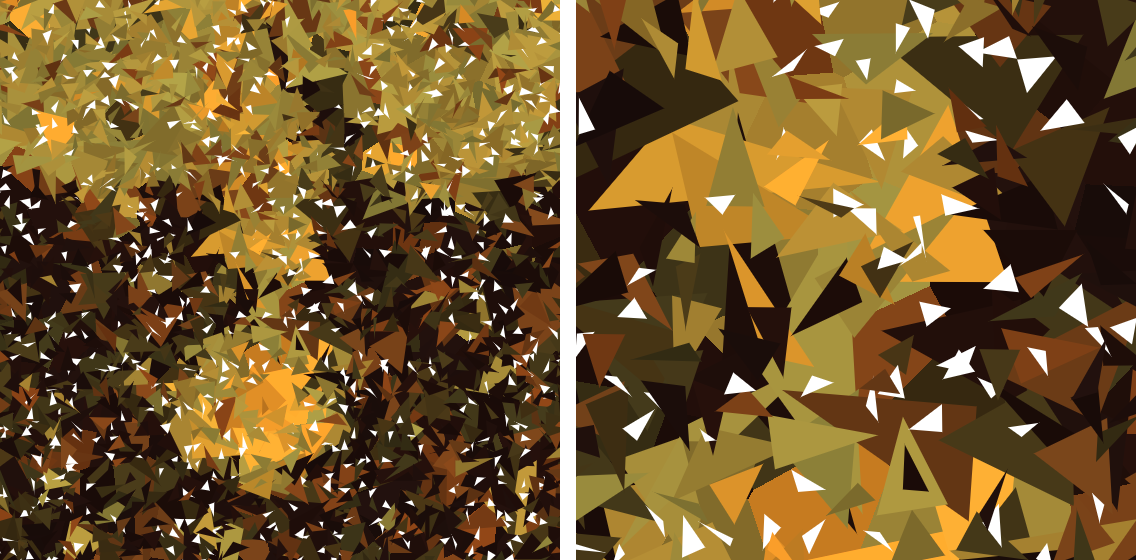
Left, the full canvas; right, a detail of the centre.
Write a WebGL 1 fragment shader that draws this background.

```glsl
precision highp float;
// Angular collage of overlapping shards: gold upper band, dark lower ground, amber glow, white flecks.

uniform vec2 u_resolution;

const vec3 GOLD  = vec3(0.62, 0.52, 0.21);
const vec3 DARK  = vec3(0.12, 0.055, 0.04);
const vec3 OLIVE = vec3(0.25, 0.20, 0.085);
const vec3 RUST  = vec3(0.46, 0.24, 0.085);
const vec3 AMBER = vec3(0.87, 0.59, 0.17);
const vec3 WHITE = vec3(1.0);

const int   LAYERS       = 7;
const float COARSE_CELLS = 7.5;   // shard cells across the canvas, first layer
const float REFINE       = 1.3;   // cell count growth per layer
const float FLECK_CELLS  = 40.0;
const float FLECK_SIZE   = 0.62;
const float FLECK_CHANCE = 0.34;
const float EDGE_JITTER  = 0.07;  // raggedness of the colour regions
const vec2  GLOW_CENTER  = vec2(0.46, 0.27);

vec4 hash4(vec2 cell, float seed) {
  vec4 q = fract((cell.xyxy + seed * 17.3) * vec4(0.1031, 0.1030, 0.0973, 0.1099));
  q += dot(q, q.wzxy + 33.33);
  return fract((q.xxyz + q.yzzw) * q.zywx);
}

// Positive inside the box, negative outside.
float insideBox(vec2 p, vec2 halfSize) {
  vec2 d = halfSize - abs(p);
  return min(d.x, d.y);
}

// Flat colour of a shard centred at p, chosen by region and random values.
vec3 shardColor(vec2 p, vec4 r) {
  float wobble = 0.018 * sin(p.x * 13.0 + 1.0) + 0.012 * sin(p.x * 29.0);
  float band = p.y - 0.665 - wobble;
  float notch = insideBox(p - vec2(0.615 - 0.3 * (p.y - 0.7), 0.69), vec2(0.06, 0.17));
  float column = insideBox(p - vec2(0.465, 0.61), vec2(0.075, 0.14));
  float light = max(min(band, -notch), column) + EDGE_JITTER * (r.x - 0.5);
  float glow = 0.125 - length((p - GLOW_CENTER) * vec2(0.85, 1.0)) + 0.03 * (r.x - 0.5);

  float warmth = exp(-pow((p.x - 0.42) * 9.0, 2.0));
  float pick = r.y;
  vec3 c;
  if (glow > 0.0) {
    c = pick < (glow > 0.035 ? 0.74 : 0.22) ? AMBER : (pick < 0.94 ? GOLD : RUST);
  } else if (light > 0.0) {
    float amberShare = 0.04 + 0.2 * warmth;
    c = pick < amberShare ? AMBER
      : pick < amberShare + 0.10 + 0.07 * warmth ? RUST
      : pick > 0.96 ? OLIVE : GOLD;
  } else {
    c = pick < 0.49 ? DARK : pick < 0.80 ? OLIVE : pick < 0.965 ? RUST : GOLD;
  }
  vec3 tint = 1.0 + vec3(0.12, -0.06, -0.25) * (r.w - 0.5);
  return c * tint * mix(0.78, 1.2, r.z);
}

// Signed distance to the line ab, scaled by the triangle's winding.
float edgeDistance(vec2 p, vec2 a, vec2 b, float winding) {
  vec2 e = b - a;
  return winding * ((p.x - a.x) * e.y - (p.y - a.y) * e.x) / max(length(e), 0.0001);
}

// Random triangle around the origin, within unit radius; negative inside.
float shard(vec2 p, vec4 r, vec4 s) {
  vec3 angle = vec3(0.0, 2.09, 4.19) + 1.5 * (r.xyz - 0.5) + 6.283 * r.w;
  vec3 radius = mix(vec3(0.5), vec3(1.0), s.xyz);
  float squash = mix(0.28, 1.0, s.w);
  vec2 a = radius.x * vec2(cos(angle.x), sin(angle.x) * squash);
  vec2 b = radius.y * vec2(cos(angle.y), sin(angle.y) * squash);
  vec2 c = radius.z * vec2(cos(angle.z), sin(angle.z) * squash);
  float turn = 6.283 * fract(r.x * 7.0 + s.y * 5.0);
  p = mat2(cos(turn), sin(turn), -sin(turn), cos(turn)) * p;
  float winding = sign((b.x - a.x) * (c.y - a.y) - (b.y - a.y) * (c.x - a.x));
  return max(edgeDistance(p, a, b, winding),
         max(edgeDistance(p, b, c, winding), edgeDistance(p, c, a, winding)));
}

// Cellular ground that shows between the shards.
vec3 ground(vec2 p) {
  vec2 base = floor(p * 16.0);
  float nearest = 9.0;
  vec3 color = DARK;
  for (int k = 0; k < 9; k++) {
    vec2 cell = base + vec2(mod(float(k), 3.0), floor(float(k) / 3.0)) - 1.0;
    vec2 seed = (cell + hash4(cell, 31.0).xy) / 16.0;
    float d = distance(p, seed);
    if (d < nearest) {
      nearest = d;
      color = shardColor(seed, hash4(cell, 32.0));
    }
  }
  return color;
}

// Paints one jittered grid of shards over color.
vec3 paintShards(vec3 color, vec2 p, float cells, float size, float chance, float seed, bool fleck, float pixel) {
  vec2 base = floor(p * cells);
  for (int k = 0; k < 9; k++) {
    vec2 cell = base + vec2(mod(float(k), 3.0), floor(float(k) / 3.0)) - 1.0;
    vec4 place = hash4(cell, seed);
    vec2 center = (cell + place.xy) / cells;
    float cluster = 1.0 + sin(center.x * 23.0 + 3.0 * sin(center.y * 11.0)) * sin(center.y * 19.0 + 2.0);
    if (place.z > chance * (fleck ? cluster : 1.0)) continue;
    float scale = size / cells;
    float d = scale * shard((p - center) / scale, hash4(cell, seed + 0.31), hash4(cell, seed + 0.67));
    vec3 fill = fleck ? WHITE : shardColor(center, hash4(cell, seed + 0.83));
    color = mix(color, fill, clamp(0.5 - d / pixel, 0.0, 1.0));
  }
  return color;
}

void main() {
  float pixel = 1.0 / min(u_resolution.x, u_resolution.y);
  vec2 p = gl_FragCoord.xy * pixel;
  vec3 color = ground(p);
  float cells = COARSE_CELLS;
  for (int i = 0; i < LAYERS; i++) {
    float depth = float(i) / float(LAYERS - 1);
    // Flecks lie under the finest layer, which nicks their outlines.
    if (i == LAYERS - 1) color = paintShards(color, p, FLECK_CELLS, FLECK_SIZE, FLECK_CHANCE, 41.0, true, pixel);
    color = paintShards(color, p, cells, 1.0, mix(0.95, 0.22, depth), float(i) + 3.0, false, pixel);
    cells *= REFINE;
  }
  gl_FragColor = vec4(color, 1.0);
}
```
